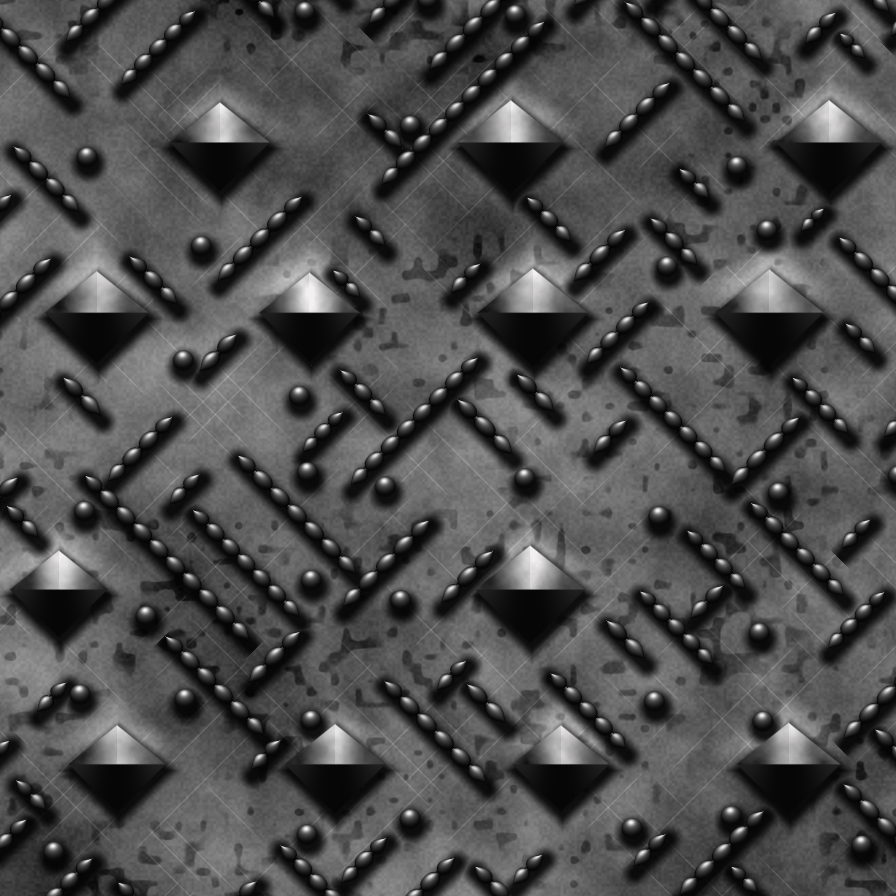
Write a Shadertoy shader that draws this pattern.

```glsl
// Dark worn metal plate with pyramid studs, beaded diagonal bars and round rivets.

const vec4 ROW_Y = vec4(0.147, 0.342, 0.651, 0.841);     // stud rows, bottom to top
const vec4 ROW_COUNT = vec4(4.0, 2.0, 4.0, 3.0);
const vec4 ROW_START = vec4(0.124, 0.078, 0.105, 0.25);
const vec2 SLOT = vec2(0.30, 0.072);                     // bar slot: length, lane width
const float RIVET_CELL = 0.13;
const float RIVET_RADIUS = 0.0115;

float hash21(vec2 p) {
    vec3 a = fract(p.xyx * 0.1031);
    a += dot(a, a.yzx + 33.33);
    return fract((a.x + a.y) * a.z);
}

float noise(vec2 p) {
    vec2 i = floor(p), f = fract(p);
    f = f * f * (3.0 - 2.0 * f);
    return mix(mix(hash21(i), hash21(i + vec2(1, 0)), f.x),
               mix(hash21(i + vec2(0, 1)), hash21(i + 1.0), f.x), f.y);
}

float fbm(vec2 p) {
    float sum = 0.0, amp = 0.5;
    for (int i = 0; i < 5; i++) {
        sum += amp * noise(p);
        p = p * 2.03 + 17.0;
        amp *= 0.5;
    }
    return sum;
}

// Diagonal frames: x runs along the bar, y across it
vec2 turn(vec2 p, float side) { return vec2(p.x + side * p.y, p.y - side * p.x) * 0.70711; }
vec2 unturn(vec2 q, float side) { return vec2(q.x - side * q.y, q.y + side * q.x) * 0.70711; }

// Nearest stud: local position and half width
vec3 studAt(vec2 p) {
    int row = int(clamp(floor(p.y * 4.0), 0.0, 3.0));
    float count = ROW_COUNT[row], start = ROW_START[row];
    float col = floor((p.x - start) * count + 0.5);
    vec2 id = vec2(col, float(row)) + 7.0;
    float x = start + col / count + (hash21(id) - 0.5) * 0.03;
    return vec3(p - vec2(x, ROW_Y[row]), mix(0.054, 0.062, hash21(id + 31.0)));
}

float studDistance(vec3 stud) {
    vec2 q = stud.xy / stud.z;
    return (abs(q.x) + abs(q.y) / (q.y > 0.0 ? 0.8 : 0.98) - 1.0) * stud.z * 0.7;
}

// Random bar of a slot: centre in the turned frame and half length
vec3 slotBar(vec2 q, float side) {
    float lane = floor(q.y / SLOT.y);
    float slide = hash21(vec2(lane, side * 5.0 + 20.0));
    vec2 id = vec2(floor(q.x / SLOT.x + slide), lane) + side * 37.0;
    float r = hash21(id);
    float reach = mix(0.024, 0.14, r * r) * step(hash21(id + 9.0), 0.9);
    float slack = SLOT.x - 2.0 * reach - 0.01;
    float x = (floor(q.x / SLOT.x + slide) + 0.5 - slide) * SLOT.x;
    return vec3(x + (hash21(id + 53.0) - 0.5) * slack,
                (lane + 0.5) * SLOT.y + (hash21(id + 71.0) - 0.5) * 0.024, reach);
}

float barDistance(vec3 bar) {
    return bar.z > 0.0 ? length(vec2(max(abs(bar.x) - bar.z, 0.0), bar.y)) : 1.0;
}

bool blocked(vec2 p, float side) {
    vec2 q = turn(p, 1.0);
    vec3 other = slotBar(q, 1.0);
    bool crossing = side < 0.0 && barDistance(vec3(q - other.xy, other.z)) < 0.012;
    return crossing || studDistance(studAt(p)) < 0.014;
}

// Bar trimmed where it meets an obstacle: local position and half length
vec3 barAt(vec2 p, float side) {
    vec2 q = turn(p, side);
    vec3 bar = slotBar(q, side);
    float ahead = bar.z, behind = bar.z, stride = bar.z / 6.0;
    for (int i = 0; i <= 6; i++) {
        float s = stride * float(i);
        if (blocked(unturn(bar.xy + vec2(s, 0), side), side)) ahead = min(ahead, s - stride);
        if (blocked(unturn(bar.xy - vec2(s, 0), side), side)) behind = min(behind, s - stride);
    }
    float reach = 0.5 * (ahead + behind);
    bar.x += 0.5 * (ahead - behind);
    return vec3(q - bar.xy, reach > 0.018 ? reach : 0.0);
}

vec2 rivetAt(vec2 p) {
    vec2 id = floor(p / RIVET_CELL);
    vec2 jitter = vec2(hash21(id + 3.0), hash21(id + 41.0)) - 0.5;
    vec2 c = (id + 0.5 + jitter * 0.5) * RIVET_CELL;
    float room = min(studDistance(studAt(c)), min(barDistance(barAt(c, 1.0)), barDistance(barAt(c, -1.0))));
    return room > 0.02 && hash21(id + 87.0) < 0.8 ? p - c : vec2(1.0);
}

float polished(vec2 n) {
    vec3 normal = vec3(n, sqrt(max(0.0, 1.0 - dot(n, n))));
    float l = max(dot(normal, normalize(vec3(-0.1, 0.6, 0.8))), 0.0);
    return 0.03 + 0.36 * l * l + 0.6 * pow(l, 14.0);
}

float drawBar(float tone, vec3 bar, float side, float px) {
    float beads = max(2.0, floor(bar.z / 0.0128 + 0.5));
    float u = fract((bar.x / max(bar.z, 0.001) + 1.0) * 0.5 * beads) - 0.5;
    float swell = sqrt(max(0.0, 1.0 - u * u * 5.5));
    float taper = sqrt(smoothstep(0.0, 0.02, bar.z - abs(bar.x)));
    float radius = mix(0.0035, 0.0088, swell) * taper + 0.0001;
    vec2 n = vec2(u * 1.5, clamp(bar.y / radius, -1.0, 1.0));
    float cover = smoothstep(px, -px, max(abs(bar.y) - radius, abs(bar.x) - bar.z));
    return mix(tone, polished(unturn(n, side)) * mix(0.5, 1.0, swell), cover);
}

float drawStud(float tone, vec3 stud, float grime, float px) {
    vec2 q = stud.xy / stud.z;
    float upper = mix(0.78, 0.24, smoothstep(0.0, 0.75, abs(q.x))) + 0.2 * q.y - (q.x < 0.0 ? 0.07 : 0.0);
    float lower = 0.025 + 0.10 * smoothstep(0.1, 0.9, abs(q.x)) * (1.0 + q.y);
    float face = mix(lower, upper + (grime - 0.5) * 0.5, smoothstep(-px, px, stud.y));
    return mix(tone, face, smoothstep(px, -px, studDistance(stud)));
}

// Worn plate: blotches, grain, pits and diagonal scratches
float plate(vec2 p) {
    float tone = 0.36 + 0.5 * (fbm(p * 3.5) - 0.5) + 0.3 * (fbm(p * 20.0 + 5.0) - 0.5);
    tone += 0.07 * (noise(p * 330.0) - 0.5);
    tone -= 0.16 * smoothstep(0.68, 0.86, noise(p * 75.0)) * smoothstep(0.4, 0.65, noise(p * 6.0));
    for (float side = -1.0; side < 2.0; side += 2.0) {
        vec2 q = turn(p, side);
        float lane = floor(q.y / 0.02);
        float line = smoothstep(0.0015, 0.0, abs(q.y - (lane + 0.5) * 0.02));
        tone += 0.09 * line * smoothstep(0.65, 0.8, noise(vec2(q.x * 9.0, lane * 7.0)));
    }
    return tone;
}

void mainImage(out vec4 fragColor, in vec2 fragCoord) {
    vec2 p = fragCoord / iResolution.y;
    float px = 1.0 / iResolution.y;
    vec3 stud = studAt(p);
    float tone = plate(p);

    // Light spilling above the studs, shadows falling below every part
    tone += 0.28 * smoothstep(0.04, 0.0, studDistance(stud)) * smoothstep(0.0, 0.04, stud.y);
    vec2 above = p + vec2(-0.002, 0.007);
    float gap = min(barDistance(barAt(above, 1.0)), barDistance(barAt(above, -1.0))) - 0.005;
    gap = min(gap, length(rivetAt(above)) - RIVET_RADIUS);
    gap = min(gap, studDistance(studAt(above)));
    tone *= mix(0.12, 1.0, smoothstep(-0.002, 0.014, gap));

    // Raised parts
    vec2 rivet = rivetAt(p);
    tone = mix(tone, polished(rivet / RIVET_RADIUS), smoothstep(px, -px, length(rivet) - RIVET_RADIUS));
    tone = drawBar(tone, barAt(p, -1.0), -1.0, px);
    tone = drawBar(tone, barAt(p, 1.0), 1.0, px);
    tone = drawStud(tone, stud, fbm(p * 30.0), px);
    fragColor = vec4(clamp(tone, 0.02, 0.95) * vec3(1.0, 0.993, 0.993), 1.0);
}
```
